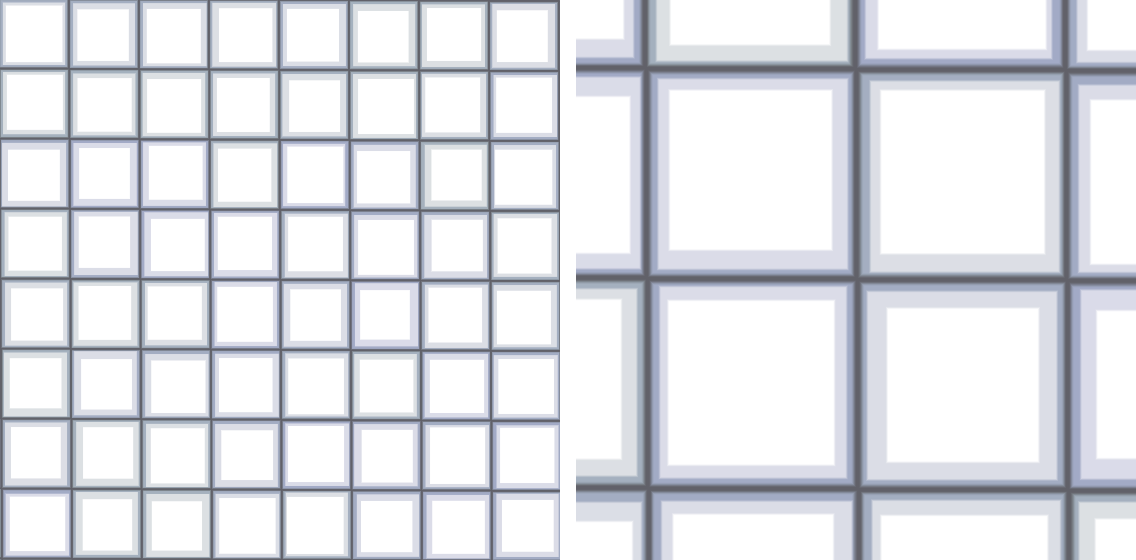
Left, the full canvas; right, a detail of the centre.
Write a three.js fragment shader that draws this pattern.

```glsl
// Eight by eight white tiles in nested, slightly shifted blue-grey frames on dark joints.
varying vec2 vUv;

vec2 hash2(vec2 cell, float seed) {
  vec2 k = vec2(dot(cell, vec2(127.1, 311.7)), dot(cell, vec2(269.5, 183.3)));
  return fract(sin(k + seed * 17.3) * 4375.85);
}

// Signed random offset, from -1 to 1 on each axis.
vec2 jitter(vec2 cell, float seed) {
  return 2.0 * hash2(cell, seed) - 1.0;
}

// Soft-edged rectangle, 1 inside and 0 outside.
float box(vec2 p, vec2 halfSize) {
  vec2 d = abs(p) - halfSize;
  return 1.0 - smoothstep(-0.008, 0.008, max(d.x, d.y));
}

void main() {
  // Rows run downward; each row and column drifts a little.
  vec2 grid = vec2(vUv.x, 1.0 - vUv.y) * 8.0 + vec2(0.016, 0.02);
  vec2 drift = vec2(0.006, 0.0047);
  vec2 cell = floor(grid - drift * (grid.yx - 0.5));
  vec2 p = grid - cell - 0.5 - drift * cell.yx;

  // Cool tint varies by tile between blue and green-grey.
  float hue = jitter(cell, 1.0).x;
  vec3 tint = vec3(-0.004, -0.01, 0.012) * hue;

  // Joint and its narrow bevel.
  vec3 color = vec3(0.38, 0.38, 0.41);
  color = mix(color, vec3(0.47, 0.49, 0.53) + tint, box(p, vec2(0.487)));
  vec2 bevelShift = 0.003 * jitter(cell, 2.0);
  color = mix(color, vec3(0.55, 0.59, 0.65) + tint, box(p - bevelShift, vec2(0.481)));

  // Blue frame, widest at the left and top on most tiles.
  color = mix(color, vec3(0.64, 0.68, 0.76) + 1.5 * tint, box(p - bevelShift, vec2(0.475)));

  // Pale frame.
  vec2 paleShift = vec2(0.004) + 0.013 * jitter(cell, 3.0);
  vec2 paleSize = vec2(0.45) + 0.008 * jitter(cell, 4.0);
  color = mix(color, vec3(0.86, 0.87, 0.90) + tint, box(p - paleShift, paleSize));

  // White centre, nearly square, with its own size and shift.
  vec2 whiteShift = paleShift + 0.022 * jitter(cell, 5.0);
  vec2 whiteSize = vec2(0.38 + 0.022 * jitter(cell, 6.0).x) + 0.008 * jitter(cell, 7.0);
  color = mix(color, vec3(1.0), box(p - whiteShift, whiteSize));

  gl_FragColor = vec4(color, 1.0);
}
```
